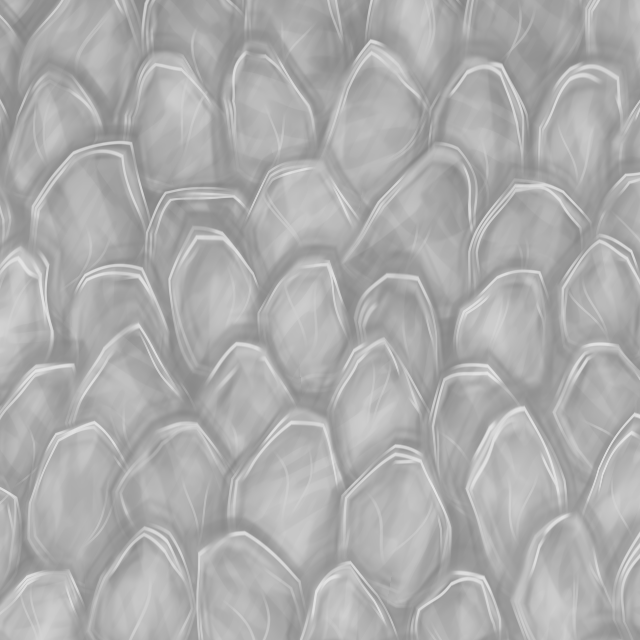
A Shadertoy shader for this texture:

```glsl
const int ROWS = 9;
const float ROW_STEP = 0.155;
const float TOP_ROW = 1.10;
const float GAP_TONE = 0.575;
const float STONE_DARK = 0.665;
const float STONE_LIGHT = 0.735;
const float RIM_TONE = 0.79;
const float HAIRLINE_TONE = 0.89;
const float SHADOW_REACH = 0.036;
const float HAIRLINE_WIDTH = 0.0007;
const float BRUSH_CONTRAST = 0.085;
const float TAU = 6.2831853;

float hash(vec2 p) {
    return fract(sin(dot(p, vec2(127.1, 311.7))) * 43758.5453);
}

float noise(vec2 p) {
    vec2 i = floor(p), f = fract(p);
    f = f * f * (3.0 - 2.0 * f);
    return mix(mix(hash(i), hash(i + vec2(1, 0)), f.x),
               mix(hash(i + vec2(0, 1)), hash(i + vec2(1, 1)), f.x), f.y);
}

vec2 rotate(vec2 p, float a) {
    float c = cos(a), s = sin(a);
    return vec2(c * p.x - s * p.y, s * p.x + c * p.y);
}

// Long flat dabs of paint, centred on zero
float brush(vec2 p, float angle, float density) {
    vec2 q = rotate(p, angle) * density * vec2(1.0, 0.24);
    float n = noise(q);
    return mix(n, smoothstep(0.42, 0.58, n), 0.5) - 0.5;
}

float hairline(float d) {
    float pixel = 1.0 / iResolution.y;
    return 1.0 - smoothstep(HAIRLINE_WIDTH, HAIRLINE_WIDTH + 1.5 * pixel, abs(d));
}

// Rounded, faceted radius that narrows towards the top; 1 on the outline
float stoneRadius(vec2 q, float seed) {
    q.x *= 1.0 + 0.32 * seed * q.y;
    float facets = 0.0;
    for (int i = 0; i < 7; i++) {
        float k = float(i);
        float a = (k + 0.3 * sin(seed * 40.0 + k * 2.4)) * TAU / 7.0;
        float reach = 0.92 + 0.08 * sin(seed * 71.0 + k * 4.1);
        facets = max(facets, dot(q, vec2(sin(a), cos(a))) / reach);
    }
    return mix(length(q), facets, 0.6);
}

float paintStone(float tone, vec2 p, vec2 size, vec2 id) {
    float seed = hash(id + 3.7);
    float pick = hash(id + 9.2);
    vec2 q = p / size;
    float d = (stoneRadius(q, seed) - 1.0) * min(size.x, size.y);
    if (d > SHADOW_REACH * 1.4) return tone;

    float around = atan(q.x, q.y);
    float contour = noise(vec2(d * 150.0, around * 1.6) + id * 17.0) - 0.5;
    float sketch = noise(vec2(around * 2.5, seed * 50.0));

    // Shadow cast on the stones behind
    float shadow = 1.0 - smoothstep(0.0, SHADOW_REACH, d + contour * 0.014);
    tone = mix(tone, GAP_TONE + contour * 0.10, shadow * 0.72);

    // Body with lengthwise dabs and strokes that follow the outline
    float edgeZone = smoothstep(-0.045, -0.005, d);
    float fill = mix(STONE_DARK, STONE_LIGHT, pick);
    fill += BRUSH_CONTRAST * brush(p + id, (seed - 0.5) * 1.4, 32.0);
    fill += 0.6 * BRUSH_CONTRAST * brush(p + id * 2.0, (pick - 0.5) * 2.4, 70.0);
    fill += contour * 0.13 * edgeZone - 0.035 * edgeZone;
    fill += 0.045 * (1.0 - smoothstep(0.1, 0.7, length(q - vec2(-0.1, 0.1))));

    // Soft pale rim, strongest over the top
    float crown = smoothstep(-0.7, 0.7, q.y);
    float rim = 1.0 - smoothstep(0.0, 0.008, abs(d + 0.008 + 0.010 * (sketch - 0.5)));
    fill = mix(fill, RIM_TONE, rim * (0.15 + 0.5 * crown) * (0.3 + sketch));

    float softness = mix(0.002, 0.011, noise(vec2(around * 1.8, pick * 30.0)));
    float cover = 1.0 - smoothstep(-softness, softness, d);
    tone = mix(tone, fill, cover * 0.95);

    // Loose outlines
    for (int i = 0; i < 3; i++) {
        float k = float(i);
        float wobble = 0.006 * k + 0.004 * sin(around * (2.0 + k) + seed * 30.0 + k);
        float broken = smoothstep(0.3, 0.75, noise(vec2(around * 1.9 + k * 9.0, pick * 80.0)));
        tone = mix(tone, HAIRLINE_TONE, hairline(d + wobble) * broken * (0.2 + 0.65 * crown));
    }

    // Curved scratches inside
    for (int i = 0; i < 2; i++) {
        float k = float(i);
        float turn = hash(id + k * 5.3);
        vec2 s = rotate(p, (turn - 0.5) * 1.3);
        float bend = (turn - 0.5) * 0.07 + 0.012 * sin(s.y * 32.0 + seed * 20.0);
        float span = 1.0 - smoothstep(0.02, 0.065, abs(s.y - (pick - 0.5) * 0.08));
        tone = mix(tone, 0.82, hairline(s.x - bend) * span * cover * 0.55);
    }
    return tone;
}

void mainImage(out vec4 fragColor, in vec2 fragCoord) {
    vec2 uv = fragCoord / iResolution.xy;
    vec2 waver = vec2(noise(uv * 11.0), noise(uv * 11.0 + 40.0)) - 0.5;
    vec2 pos = uv + waver * 0.022;
    float tone = GAP_TONE + 0.05 + 0.12 * brush(uv, 0.8, 24.0);

    // Rows from back to front, each lower row over the one above
    for (int r = 0; r < ROWS; r++) {
        float row = float(r);
        float pitch = mix(0.155, 0.195, hash(vec2(row, 8.1)));
        float shift = hash(vec2(row, 2.6));
        float column = floor(pos.x / pitch + shift);
        for (int k = -1; k <= 1; k++) {
            vec2 id = vec2(column + float(k), row);
            vec2 jitter = vec2(hash(id), hash(id + 21.3)) - 0.5;
            vec2 centre = vec2((id.x + 0.5 - shift + 0.22 * jitter.x) * pitch,
                               TOP_ROW - row * ROW_STEP + 0.085 * jitter.y);
            vec2 size = pitch * vec2(mix(0.42, 0.57, hash(id + 5.5)),
                                     mix(0.62, 0.92, hash(id + 7.9)));
            float tilt = (hash(id + 13.1) - 0.5) * 0.6;
            tone = paintStone(tone, rotate(pos - centre, tilt), size, id);
        }
    }

    // Broad glazes and fine bristle marks over everything
    tone += 0.035 * brush(uv, -0.7, 13.0) + 0.022 * brush(uv, 0.5, 110.0);
    tone += mix(0.018, -0.022, uv.y);
    fragColor = vec4(vec3(clamp(tone, 0.0, 1.0)), 1.0);
}
```
